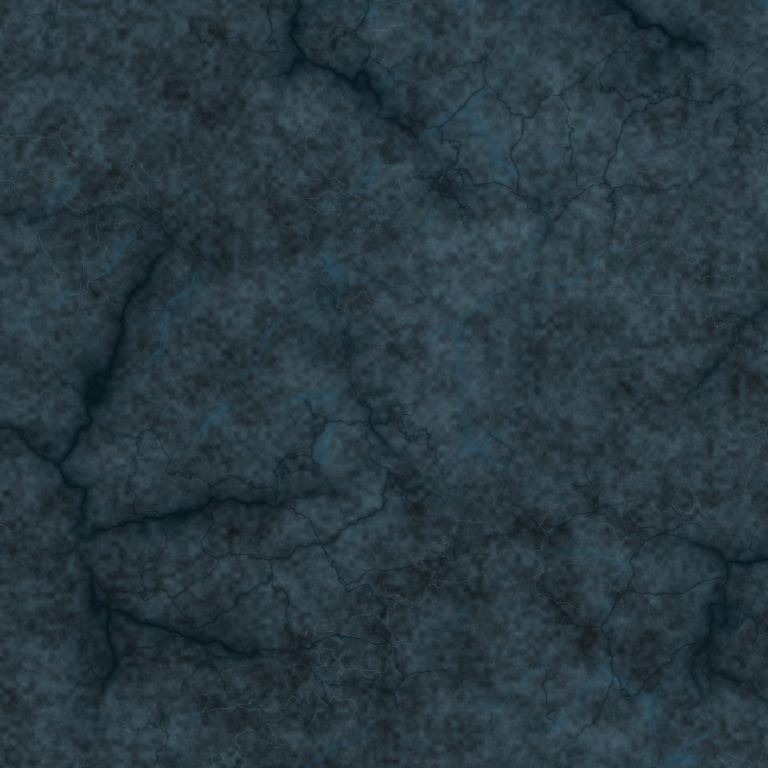
Reproduce this texture procedurally as a three.js fragment shader.

```glsl
varying vec2 vUv;

const vec3 STONE = vec3(0.180, 0.242, 0.273);
const vec3 CRACK = vec3(0.020, 0.083, 0.112);
const vec3 BLUE_VEIN = vec3(0.135, 0.335, 0.430);
const vec3 PALE_VEIN = vec3(0.310, 0.400, 0.430);

const vec2 CRACK_CELLS = vec2(2.7, 3.7);
const float HAIRLINE_CELLS = 10.0;
const float SCRATCH_CELLS = 15.0;
const float CRACK_WIDTH = 0.0038;
const float HALO_WIDTH = 0.020;
const float HAIRLINE_WIDTH = 0.0019;
const float SCRATCH_WIDTH = 0.0011;
const float VEIN_WIDTH = 0.0016;
const float VEIN_GLOW = 0.0075;
const float VEIN_ANGLE = 0.72;
const vec2 VEIN_CELLS = vec2(2.8, 8.5);
const float MOTTLE = 0.52;
const float ROUGHNESS = 0.66;
const float GRAIN = 0.80;

vec2 hash2(vec2 p) {
  vec2 k = vec2(dot(p, vec2(127.1, 311.7)), dot(p, vec2(269.5, 183.3)));
  return fract(sin(k) * 43758.545);
}

float valueNoise(vec2 p) {
  vec2 i = floor(p);
  vec2 f = fract(p);
  f = f * f * (3.0 - 2.0 * f);
  float low = mix(hash2(i).x, hash2(i + vec2(1.0, 0.0)).x, f.x);
  float high = mix(hash2(i + vec2(0.0, 1.0)).x, hash2(i + vec2(1.0, 1.0)).x, f.x);
  return mix(low, high, f.y);
}

float fbm(vec2 p) {
  float sum = 0.0;
  float gain = 0.516;
  for (int i = 0; i < 5; i++) {
    sum += gain * valueNoise(p);
    p = mat2(1.6, 1.2, -1.2, 1.6) * p + 7.3;
    gain *= 0.5;
  }
  return sum;
}

vec2 warp(vec2 p) {
  return vec2(fbm(p), fbm(p + vec2(31.7, 17.2))) - 0.5;
}

// x: distance to the nearest cell border, y: random value of the cell
vec2 cellBorder(vec2 p) {
  vec2 cell = floor(p);
  vec2 f = fract(p);
  vec2 nearest = vec2(0.0);
  vec2 nearestCell = vec2(0.0);
  float best = 8.0;
  for (int y = -1; y <= 1; y++) {
    for (int x = -1; x <= 1; x++) {
      vec2 g = vec2(float(x), float(y));
      vec2 r = g + hash2(cell + g) - f;
      float d = dot(r, r);
      if (d < best) { best = d; nearest = r; nearestCell = g; }
    }
  }
  float border = 8.0;
  for (int y = -2; y <= 2; y++) {
    for (int x = -2; x <= 2; x++) {
      vec2 g = nearestCell + vec2(float(x), float(y));
      vec2 r = g + hash2(cell + g) - f;
      vec2 apart = r - nearest;
      if (dot(apart, apart) > 0.0001)
        border = min(border, dot(0.5 * (nearest + r), normalize(apart)));
    }
  }
  return vec2(max(border, 0.0), hash2(cell + nearestCell + 5.5).x);
}

// Crisp line that glows softly into some of the cells beside it
float blueVein(vec2 p) {
  float c = cos(VEIN_ANGLE);
  float s = sin(VEIN_ANGLE);
  vec2 border = cellBorder(mat2(c, -s, s, c) * p * VEIN_CELLS);
  float d = border.x / VEIN_CELLS.y;
  float glow = smoothstep(0.35, 0.75, border.y);
  return 0.55 * exp(-d / VEIN_WIDTH) + 0.50 * glow * exp(-d / VEIN_GLOW);
}

void main() {
  // Mottled stone with fine grain
  float mottle = fbm(vUv * 4.0 + 3.1) - 0.5;
  float rough = fbm(vUv * 26.0) - 0.5;
  float grain = fbm(vUv * 120.0 + 9.0) - 0.5;
  vec3 color = STONE * (1.0 + MOTTLE * mottle + ROUGHNESS * rough + GRAIN * grain);
  vec2 coarse = warp(vUv * 3.0 + 5.0);
  vec2 fine = warp(vUv * 20.0);

  // Blue veins along the rising diagonal, in patches
  float patches = smoothstep(0.47, 0.60, fbm(vUv * 5.0 + 12.4));
  float blue = patches * blueVein(vUv + 0.13 * coarse + 0.035 * fine);
  color = mix(color, BLUE_VEIN, 0.72 * blue * clamp(0.8 + 2.0 * rough, 0.0, 1.0));

  // Pale hair-thin scratches
  float scratchPatches = smoothstep(0.46, 0.64, fbm(vUv * 6.0 + 65.3));
  float scratchDist = cellBorder((vUv + 0.25 * coarse.yx + 0.09 * fine) * SCRATCH_CELLS).x / SCRATCH_CELLS;
  color = mix(color, PALE_VEIN, 0.42 * scratchPatches * exp(-scratchDist / SCRATCH_WIDTH));

  // Large frayed cracks with a stained halo
  vec2 jagged = vUv + 0.20 * coarse + 0.055 * fine + 0.014 * warp(vUv * 60.0);
  float crackDist = cellBorder(jagged * CRACK_CELLS + 1.7).x / CRACK_CELLS.y;
  float strength = 0.15 + 0.85 * smoothstep(0.36, 0.58, fbm(vUv * 4.0 + 27.0));
  float crack = exp(-crackDist / (CRACK_WIDTH * max(0.4 + strength + 3.0 * rough, 0.3)));
  float halo = exp(-crackDist / HALO_WIDTH);

  // Hairline cracks, denser beside the large ones
  float hairDist = cellBorder((jagged + 0.05 * fine.yx) * HAIRLINE_CELLS + 14.0).x / HAIRLINE_CELLS;
  float hairMask = smoothstep(0.46, 0.68, fbm(vUv * 5.0 + 83.0) + 0.18 * halo * strength);
  float hairline = exp(-hairDist / HAIRLINE_WIDTH) * hairMask;

  float darkness = max(0.95 * crack * strength, 0.58 * hairline);
  darkness += 0.42 * halo * strength * (1.0 - darkness);
  color = mix(color, CRACK, clamp(darkness, 0.0, 1.0));
  gl_FragColor = vec4(color, 1.0);
}
```
